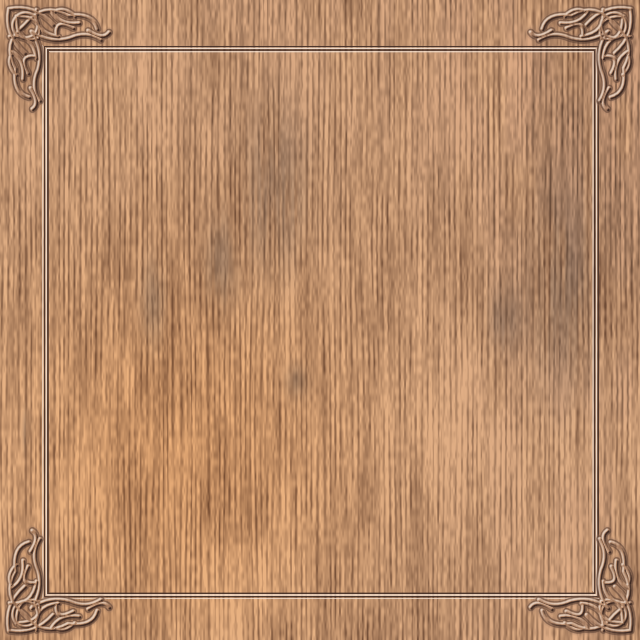
A Shadertoy shader for this texture:

```glsl
// Oak panel with fine vertical grain, an inlaid square line frame and four
// carved knotwork corners. Grain is stretched value noise; the carving is a
// height field of curved strands, mirrored into every corner and lit as relief.
const vec3 PALE = vec3(0.86, 0.67, 0.51);
const vec3 BARK = vec3(0.53, 0.38, 0.28);
const vec3 DUSK = vec3(0.60, 0.45, 0.36);
const vec3 SHADOW = vec3(0.25, 0.17, 0.14);
const vec3 GLINT = vec3(0.95, 0.88, 0.82);
const float GRAIN_LINES = 116.0;
const vec2 FRAME_LOW = vec2(0.0723, 0.0703);
const vec2 FRAME_HIGH = vec2(0.9320, 0.9245);
const float LINE_GAP = 0.0027;
const float CARVE_SCALE = 768.0;   // carving units across the canvas
const float STRAND = 2.9;          // strand half width in carving units
const vec2 LIGHT = vec2(-0.7, 0.7);

// Strands of half a corner: start, bend and end of each curve
const int STRANDS = 11;
const vec2 START[11] = vec2[11](vec2(11, 11), vec2(30, 30), vec2(38, 38), vec2(82, 19),
    vec2(106, 37), vec2(84, 46), vec2(62, 14), vec2(20, 20), vec2(44, 12), vec2(68, 42), vec2(90, 20));
const vec2 BEND[11] = vec2[11](vec2(42, 5), vec2(52, 2), vec2(60, 53), vec2(112, 15),
    vec2(124, 49), vec2(104, 37), vec2(72, 31), vec2(54, 20), vec2(40, 40), vec2(66, 22), vec2(78, 8));
const vec2 END[11] = vec2[11](vec2(64, 30), vec2(82, 19), vec2(84, 46), vec2(117, 35),
    vec2(131, 39), vec2(121, 48), vec2(95, 28), vec2(46, 46), vec2(70, 44), vec2(88, 34), vec2(66, 14));

// Stains: centre and radii
const vec4 STAINS[7] = vec4[7](vec4(0.465, 0.405, 0.018, 0.025),
    vec4(0.345, 0.59, 0.025, 0.07), vec4(0.24, 0.53, 0.02, 0.07), vec4(0.79, 0.50, 0.025, 0.05),
    vec4(0.88, 0.56, 0.05, 0.16), vec4(0.042, 0.325, 0.007, 0.035), vec4(0.43, 0.70, 0.05, 0.12));

float hash(vec2 p) {
    vec3 q = fract(p.xyx * vec3(0.1031, 0.1030, 0.0973));
    q += dot(q, q.yzx + 33.33);
    return fract((q.x + q.y) * q.z);
}
float noise(vec2 p) {
    vec2 i = floor(p), f = fract(p);
    f = f * f * (3.0 - 2.0 * f);
    return mix(mix(hash(i), hash(i + vec2(1, 0)), f.x),
               mix(hash(i + vec2(0, 1)), hash(i + vec2(1, 1)), f.x), f.y);
}

vec3 wood(vec2 uv) {
    float broad = noise(uv * vec2(9.0, 3.5) + 4.0);
    float patches = noise(uv * vec2(40.0, 10.0) + 17.0);
    float x = uv.x + 0.003 * (noise(uv * vec2(7.0, 5.0)) - 0.5);
    // Near-regular pores, broken along their length
    float phase = x * GRAIN_LINES + 0.8 * noise(vec2(x * 45.0, uv.y * 3.0));
    float ridge = 0.5 + 0.5 * cos(6.2832 * phase);
    float broken = noise(vec2(x * GRAIN_LINES, uv.y * 18.0) + 31.0);
    float streak = noise(vec2(x * 210.0, uv.y * 9.0));
    float fibre = noise(vec2(x * 400.0, uv.y * 90.0) + 9.0);
    float tone = 0.68 + 0.46 * (streak - 0.5) + 0.50 * (fibre - 0.5)
        + 0.36 * (patches - 0.5) + 0.24 * (broad - 0.5);
    tone -= 0.68 * (ridge * ridge - 0.33) * smoothstep(0.1, 0.75, broken);
    vec3 col = mix(BARK, PALE, clamp(tone, -0.3, 1.08));
    // Greyer top and right, warmer lower left
    float grey = 0.32 * smoothstep(0.5, 1.0, uv.x) + 0.25 * smoothstep(0.4, 1.0, uv.y);
    col = mix(col, DUSK * (0.6 + 0.6 * tone), grey * smoothstep(0.25, 0.75, patches));
    vec2 glow = (uv - 0.28) / vec2(0.28, 0.32);
    col *= mix(vec3(1), vec3(1.05, 1.0, 0.91), exp(-dot(glow, glow)));
    for (int i = 0; i < 7; i++) {
        vec2 d = (uv - STAINS[i].xy) / STAINS[i].zw;
        col *= 1.0 - vec3(0.24, 0.22, 0.17) * exp(-dot(d, d)) * smoothstep(0.1, 0.7, mix(streak, patches, 0.5));
    }
    return col;
}

float segment(vec2 p, vec2 a, vec2 b) {
    vec2 d = b - a;
    return length(p - a - d * clamp(dot(p - a, d) / dot(d, d), 0.0, 1.0));
}
// Mirror all corners together, then fold across the diagonal
vec2 cornerFold(vec2 uv) {
    vec2 q = min(uv, 1.0 - uv) * CARVE_SCALE;
    return vec2(max(q.x, q.y), min(q.x, q.y));
}
float strandDistance(vec2 uv) {
    vec2 p = cornerFold(uv);
    float d = abs(length(p - 31.0) - 15.0);
    for (int i = 0; i < STRANDS; i++) {
        vec2 last = START[i];
        for (int k = 1; k <= 8; k++) {
            float t = float(k) / 8.0;
            vec2 next = mix(mix(START[i], BEND[i], t), mix(BEND[i], END[i], t), t);
            d = min(d, segment(p, last, next));
            last = next;
        }
    }
    return d;
}
float carvedHeight(vec2 uv) { return 1.0 - smoothstep(0.2, STRAND, strandDistance(uv)); }
float stroke(float d, float halfWidth, float px) {
    return 1.0 - smoothstep(halfWidth - 0.5 * px, halfWidth + 0.5 * px, abs(d));
}

void mainImage(out vec4 fragColor, in vec2 fragCoord) {
    vec2 uv = fragCoord / iResolution.xy;
    float px = 1.0 / iResolution.y;
    vec3 col = wood(uv);
    // Inlaid frame: pale core between dark grooves, with a lit lower lip
    vec2 side = abs(uv - 0.5 * (FRAME_LOW + FRAME_HIGH)) - 0.5 * (FRAME_HIGH - FRAME_LOW);
    float d = max(side.x, side.y);
    float lip = dot(uv - 0.5, side.x > side.y ? vec2(1, 0) : vec2(0, 1)) > 0.0 ? -1.0 : 1.0;
    col = mix(col, SHADOW, 0.9 * stroke(abs(d) - LINE_GAP, 0.0011, px));
    col = mix(col, GLINT, 0.9 * stroke(d, 0.0011, px));
    col = mix(col, GLINT, 0.75 * stroke(d - lip * 2.0 * LINE_GAP, 0.0010, px));
    // Carved corners
    vec2 fold = cornerFold(uv);
    if (fold.x < 142.0 && fold.y < 60.0) {
        vec2 reach = LIGHT * 1.3 / CARVE_SCALE;
        float dist = strandDistance(uv);
        float slope = carvedHeight(uv - reach) - carvedHeight(uv + reach);
        col = mix(col, DUSK, 0.5 * (1.0 - smoothstep(3.0, 8.0, dist)));
        col = mix(col, SHADOW, 0.4 * stroke(dist - 3.6, 0.9, 1.5));
        col = mix(col, GLINT, 0.8 * clamp(slope, 0.0, 1.0));
        col = mix(col, SHADOW, clamp(-1.1 * slope, 0.0, 1.0));
    }
    fragColor = vec4(clamp(col, 0.0, 1.0), 1.0);
}
```
